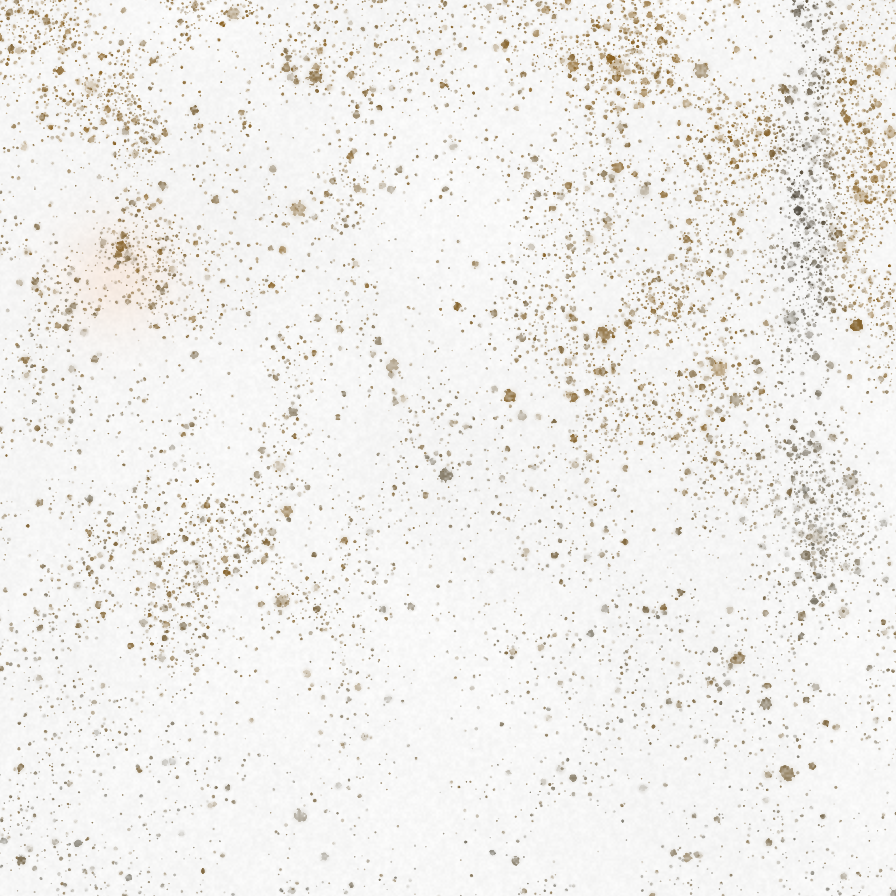
A Shadertoy shader for this texture:

```glsl
// Mould and foxing specks scattered over pale, faintly mottled plaster.
// Three jittered grids of rough dots (fine, medium, blotch) share one density
// map: soft elliptical patches broken up by noise, each with its own warmth.

#define PAPER     vec3(0.968, 0.968, 0.966)
#define OCHRE     vec3(0.54, 0.38, 0.13)
#define GREY      vec3(0.48, 0.465, 0.42)
#define SOOT      vec3(0.27, 0.255, 0.23)
#define PEACH     vec3(1.0, 0.93, 0.88)
#define DENSITY   1.0
#define OPACITY   0.88
#define ROUGHNESS 0.75
#define GRAIN     0.022
#define MOTTLE    0.05

const int PATCHES = 11;
const int SOOT_PATCH = 6;

// Patch centre and radii
const vec4 patchShape[PATCHES] = vec4[PATCHES](
    vec4(0.05, 0.93, 0.10, 0.08), vec4(0.155, 0.82, 0.03, 0.13),
    vec4(0.26, 0.75, 0.10, 0.11), vec4(0.26, 0.96, 0.10, 0.06),
    vec4(0.70, 0.95, 0.09, 0.07), vec4(0.86, 0.86, 0.09, 0.07),
    vec4(0.90, 0.78, 0.025, 0.22), vec4(0.97, 0.80, 0.05, 0.18),
    vec4(0.74, 0.62, 0.11, 0.12), vec4(0.24, 0.36, 0.13, 0.11),
    vec4(0.93, 0.40, 0.06, 0.09));

// Patch amount and warmth
const vec2 patchTone[PATCHES] = vec2[PATCHES](
    vec2(0.6, 0.9), vec2(0.8, 0.6), vec2(0.6, 0.7), vec2(0.45, 0.8),
    vec2(0.6, 0.95), vec2(0.5, 1.0), vec2(1.4, 0.1), vec2(0.6, 1.0),
    vec2(0.45, 0.8), vec2(0.5, 0.55), vec2(0.5, 0.1));

vec3 hash3(vec2 p) {
    vec3 q = fract(p.xyx * vec3(0.1031, 0.1030, 0.0973));
    q += dot(q, q.yxz + 33.33);
    return fract((q.xxy + q.yzz) * q.zyx);
}

float valueNoise(vec2 p) {
    vec2 i = floor(p), f = fract(p);
    f = f * f * (3.0 - 2.0 * f);
    return mix(mix(hash3(i).x, hash3(i + vec2(1, 0)).x, f.x),
               mix(hash3(i + vec2(0, 1)).x, hash3(i + vec2(1, 1)).x, f.x), f.y);
}

float fbm(vec2 p) {
    float sum = 0.0, gain = 0.53;
    for (int i = 0; i < 4; i++) {
        sum += gain * valueNoise(p);
        p = mat2(1.6, 1.2, -1.2, 1.6) * p + 7.3;
        gain *= 0.5;
    }
    return sum;
}

float bump(vec2 p, vec4 shape) {
    vec2 q = (p - shape.xy) / shape.zw;
    return exp(-dot(q, q));
}

// Returns density, warmth and soot share at a place
vec3 growth(vec2 p) {
    float amount = mix(0.10, 0.27, smoothstep(0.05, 0.75, p.y))
                 + 0.28 * abs(p.x - 0.5) * (1.0 - p.y);
    float warm = amount * mix(0.2, 0.55, p.y);
    float soot = 0.0;
    for (int i = 0; i < PATCHES; i++) {
        float w = patchTone[i].x * bump(p, patchShape[i]);
        amount += w;
        warm += w * patchTone[i].y;
        if (i == SOOT_PATCH) soot = w;
    }
    warm /= amount;
    soot /= amount;
    amount *= 1.0 - 0.75 * bump(p, vec4(0.04, 0.79, 0.09, 0.06));
    amount *= 0.15 + 1.5 * smoothstep(0.28, 0.72, fbm(p * 15.0));
    return vec3(amount * DENSITY, warm, soot);
}

// Paints one jittered grid of rough dots; radii runs from smallest to largest
vec3 paintSpecks(vec3 col, vec2 p, float cells, vec2 radii, float chance, float px) {
    vec2 home = floor(p * cells);
    float rough = valueNoise(p * 380.0 + cells);
    for (int k = 0; k < 9; k++) {
        vec2 cell = home + vec2(k % 3 - 1, k / 3 - 1);
        vec3 place = hash3(cell + cells), kind = hash3(cell + cells * 1.7 + 41.0);
        vec2 centre = (cell + place.xy) / cells;
        float radius = mix(radii.x, radii.y, kind.x * kind.x);
        float d = length(p - centre);
        if (d > radius * 1.9 + px) continue;

        vec3 g = growth(centre);
        if (place.z > g.x * chance) continue;
        float edge = radius * (1.0 + ROUGHNESS * (rough - 0.5));
        float body = 1.0 - smoothstep(edge - 0.6 * px, edge + 0.6 * px, d);
        float halo = 0.13 * (1.0 - smoothstep(0.6 * radius, 1.9 * radius, d));
        float strength = OPACITY * mix(0.28, 1.0, kind.y) * (0.65 + 0.6 * rough);
        vec3 ink = mix(GREY, OCHRE, clamp(g.y * 1.15 + 0.6 * (kind.z - 0.5), 0.0, 1.0));
        ink = mix(ink, SOOT, g.z * step(0.3, kind.z));
        col = mix(col, ink, clamp(max(body * strength, halo), 0.0, 1.0));
    }
    return col;
}

void mainImage(out vec4 fragColor, in vec2 fragCoord) {
    vec2 p = fragCoord / iResolution.y;
    float px = 1.0 / iResolution.y;

    // Pale ground: broad mottling, fine grain and a faint warm stain
    vec3 col = PAPER - MOTTLE * (fbm(p * 4.0 + 3.0) - 0.45) * (0.4 + 0.6 * p.y);
    col += GRAIN * (valueNoise(p * 420.0) + valueNoise(p * 190.0) - 1.0);
    col *= mix(vec3(1.0), PEACH, 0.7 * bump(p, vec4(0.13, 0.69, 0.06, 0.06)));

    // Specks from fine dust up to blotches
    col = paintSpecks(col, p, 210.0, vec2(0.0007, 0.0019), 0.75, px);
    col = paintSpecks(col, p, 105.0, vec2(0.0017, 0.0043), 0.42, px);
    col = paintSpecks(col, p, 48.0, vec2(0.0038, 0.0085), 0.12, px);
    fragColor = vec4(clamp(col, 0.0, 1.0), 1.0);
}
```
